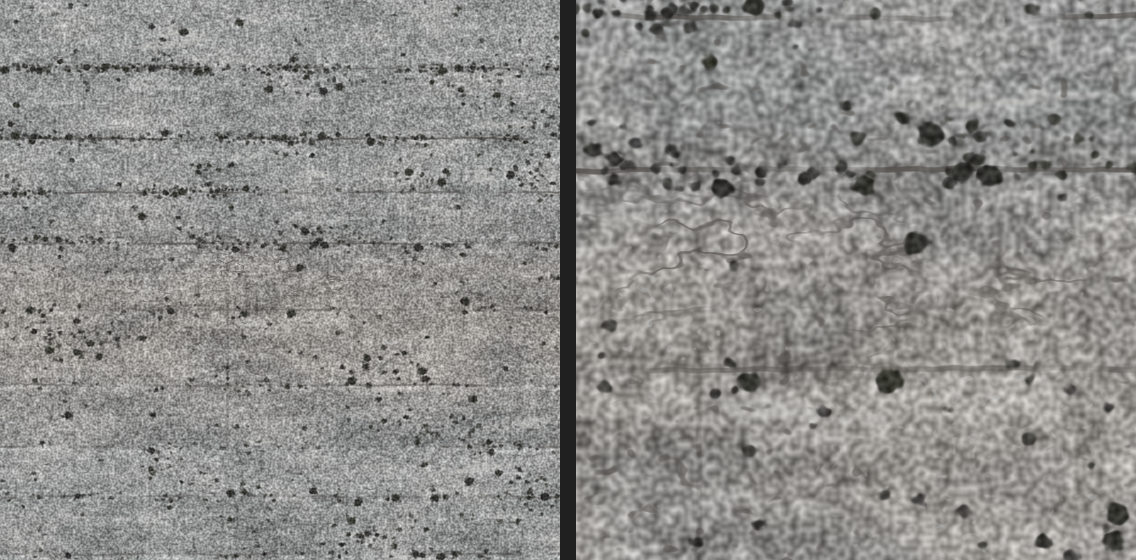
Left: the whole. Right: its middle third, enlarged.
Give the GLSL for this texture, as a Shadertoy shader.

```glsl
#define BOARDS 9.0
#define SEAM_SHIFT 0.018
#define SEAM_WIDTH 0.0016
#define GRAIN 0.26
#define MOTTLE 0.13
#define MOSS_AMOUNT 0.95
#define SCATTER 0.085
#define COOL_GREY vec3(0.585, 0.590, 0.590)
#define WARM_GREY vec3(0.600, 0.588, 0.572)
#define LIME vec3(0.750, 0.750, 0.735)
#define MOSS vec3(0.165, 0.165, 0.150)
#define CRACK vec3(0.330, 0.315, 0.300)

vec2 hash2(vec2 p) {
    vec3 q = fract(p.xyx * vec3(0.1031, 0.1030, 0.0973));
    q += dot(q, q.yzx + 33.33);
    return fract((q.xx + q.yz) * q.zy);
}

float corner(vec2 cell, vec2 offset, vec2 f, vec2 period) {
    float a = 6.28319 * hash2(mod(cell + offset, period) + period * 1.7).x;
    return dot(vec2(cos(a), sin(a)), f - offset);
}

// Gradient noise that wraps over the unit square
float noise(vec2 p, vec2 period) {
    vec2 q = p * period, cell = floor(q), f = q - cell;
    vec2 u = f * f * f * (f * (f * 6.0 - 15.0) + 10.0);
    float low = mix(corner(cell, vec2(0, 0), f, period), corner(cell, vec2(1, 0), f, period), u.x);
    float high = mix(corner(cell, vec2(0, 1), f, period), corner(cell, vec2(1, 1), f, period), u.x);
    return mix(low, high, u.y);
}

float fbm(vec2 p, vec2 period) {
    float sum = 0.0, amp = 1.0;
    for (int i = 0; i < 4; i++) {
        sum += amp * noise(p, period);
        period *= 2.0;
        amp *= 0.55;
    }
    return sum;
}

// Signed drop below the nearest board seam, and the index of that seam
vec2 nearestSeam(float y) {
    float t = (0.993 - y) * BOARDS, i = round(t);
    float shift = SEAM_SHIFT * cos(6.28319 * 2.0 / BOARDS * (i - 2.0));
    return vec2((t - i) / BOARDS - shift, mod(i, BOARDS));
}

// Likelihood of moss: dense on the upper seams, sparse elsewhere
float mossChance(vec2 c) {
    float d = nearestSeam(c.y).x / 0.0075;
    float upper = smoothstep(0.45, 0.65, c.y) * (1.0 - smoothstep(0.96, 1.0, c.y));
    float rows = smoothstep(-0.25, 0.2, noise(c, vec2(7, 13)));
    float patches = smoothstep(0.05, 0.5, noise(c, vec2(5, 11)) + 0.2 * (c.x - 0.4));
    return MOSS_AMOUNT * exp(-d * d) * rows * mix(0.3, 1.0, upper) + SCATTER * (0.15 + 2.2 * patches);
}

float mossSpots(vec2 p, float cells, float wobble, float px) {
    float cover = 0.0;
    for (int j = -1; j <= 1; j++)
    for (int i = -1; i <= 1; i++) {
        vec2 cell = floor(p * cells) + vec2(i, j), id = mod(cell, cells);
        vec2 center = (cell + 0.15 + 0.7 * hash2(id + cells)) / cells;
        vec2 pick = hash2(id + cells + 71.0);
        float radius = mix(0.17, 0.44, pick.y * pick.y) / cells;
        float d = length((p - center) * vec2(0.85, 1.0)) + wobble - radius;
        float spot = 1.0 - smoothstep(-px - 0.0007, px + 0.0007, d);
        cover = max(cover, spot * step(pick.x, mossChance(center)));
    }
    return cover;
}

void mainImage(out vec4 fragColor, in vec2 fragCoord) {
    vec2 p = fragCoord / iResolution.xy;
    float px = 1.0 / iResolution.y;
    float fine = noise(p, vec2(230)), medium = noise(p, vec2(117));
    float cloud = fbm(p, vec2(6, 11)), streak = fbm(p, vec2(5, 34));

    // Cast boards: cool above, warm through the middle
    float bend = 0.003 * noise(p, vec2(9, 5)) + 0.0016 * noise(p, vec2(60, 40));
    vec2 seam = nearestSeam(p.y + bend);
    float board = mod(seam.y - step(seam.x, 0.0), BOARDS);
    float warmth = exp(-pow((p.y - 0.42) / 0.16, 2.0)) + 0.5 * cloud;
    vec3 color = mix(COOL_GREY, WARM_GREY, clamp(warmth, 0.0, 1.0));
    color += 0.045 * (hash2(vec2(board, 4.0)).x - 0.5);
    color += MOTTLE * (0.6 * cloud + 0.5 * streak) + 0.11 * noise(p, vec2(48));
    color += GRAIN * (fine + 0.7 * medium);

    // Pale lime smears and bright grit
    float smear = smoothstep(0.42, 0.8, streak + 0.35 * noise(p, vec2(3, 7)) + 0.3 * medium);
    float grit = smoothstep(0.36, 0.55, noise(p, vec2(171)) + 0.3 * cloud);
    color = mix(color, LIME + 0.1 * fine, 0.55 * smear + 0.45 * grit);

    // Seams: broken dark joint with a pale lip beneath
    float along = smoothstep(-0.25, 0.3, noise(p, vec2(8, 9)) + 0.4 * noise(p, vec2(45, 9)));
    float joint = 1.0 - smoothstep(SEAM_WIDTH - px, SEAM_WIDTH + px, abs(seam.x));
    float lip = exp(-pow((seam.x - 0.006) / 0.004, 2.0)) * smoothstep(-0.1, 0.4, noise(p, vec2(11, 18)));
    float stain = exp(-abs(seam.x) / 0.009) * along;
    color += 0.11 * lip - 0.05 * stain;
    color = mix(color, CRACK, joint * along * mix(0.5, 0.85, smoothstep(0.4, 0.6, p.y)));

    // Butt joint between two board lengths
    float butt = abs(p.x - 0.405 + 0.004 * noise(p, vec2(4, 25)));
    float span = smoothstep(0.18, 0.2, p.y) * (1.0 - smoothstep(0.4, 0.48, p.y));
    color -= 0.13 * span * (1.0 - smoothstep(0.0005, 0.0022 + px, butt)) * (0.6 + medium);

    // Crumbled area with ragged cracks
    vec2 away = (p - vec2(0.43, 0.51)) / vec2(0.34, 0.065);
    float rough = exp(-dot(away, away)) * smoothstep(-0.4, 0.3, cloud + 0.2);
    float ridge = abs(fbm(p, vec2(17, 31)));
    float crack = 1.0 - smoothstep(0.015, 0.09 + px, ridge);
    color += rough * 0.16 * noise(p + 0.003 * fine, vec2(76, 90));
    color = mix(color, CRACK, 0.65 * crack * rough * smoothstep(-0.2, 0.2, noise(p, vec2(13, 21))));

    // Small dark pits, then moss tufts in two sizes
    float pits = smoothstep(0.38, 0.58, noise(p, vec2(97, 131)) - 0.25 * cloud);
    color = mix(color, CRACK, 0.6 * pits);
    float wobble = 0.0022 * medium + 0.0012 * fine;
    float moss = max(mossSpots(p, 60.0, wobble, px), 0.8 * mossSpots(p, 107.0, wobble, px));
    vec3 tuft = MOSS + vec3(0.03, 0.04, 0.0) * noise(p, vec2(20)) + 0.16 * fine;
    color = mix(color, tuft, 0.9 * moss);

    fragColor = vec4(clamp(color, 0.0, 1.0), 1.0);
}
```
